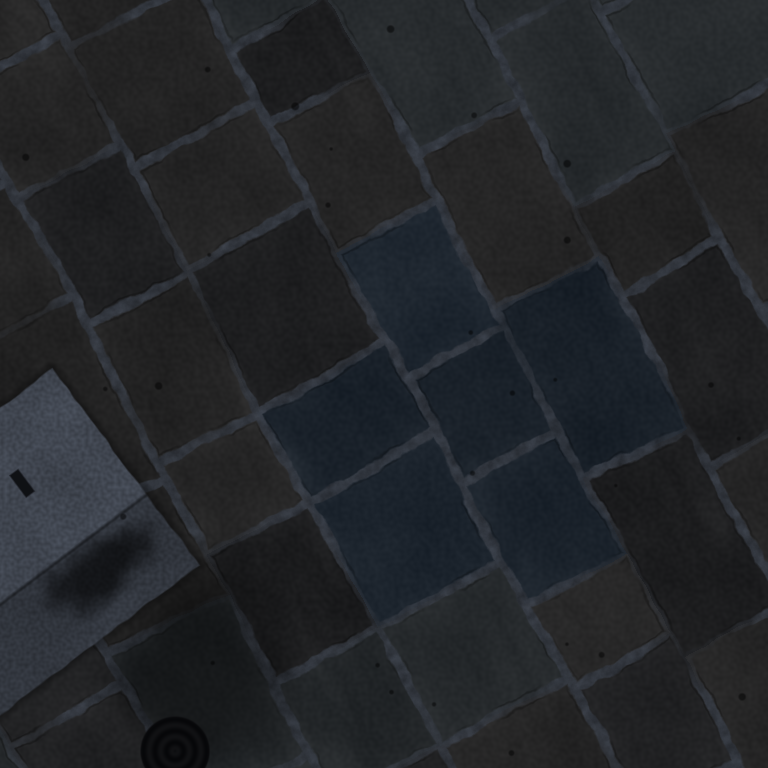
Reproduce this texture procedurally as a three.js fragment shader.

```glsl
// Dim, worn stone paving: staggered slabs in tilted columns with chipped, dusty
// joints, a cluster of blue slate, and a pale concrete cover at the left edge.
// Jittered cell edges give the slabs; gradient noise gives wear, stains and grain.

#define TILT 0.49
#define COLUMN_WIDTH 0.168
#define SLAB_LENGTH 0.205
#define EDGE_JITTER 0.42
#define JOINT_HALF_WIDTH 0.0046
#define SOFT 0.0016
#define STAIN 0.042
#define GRAIN 0.022
#define SLATE_RADIUS 0.20
#define JOINT_COLOR vec3(0.215, 0.235, 0.270)
#define CONCRETE_COLOR vec3(0.250, 0.272, 0.312)

varying vec2 vUv;

float hash(vec2 p) {
  vec3 q = fract(vec3(p.xyx) * 0.1031);
  q += dot(q, q.yzx + 33.33);
  return fract((q.x + q.y) * q.z);
}

vec2 gradient(vec2 cell) {
  float angle = 6.2832 * hash(cell + 17.0);
  return vec2(cos(angle), sin(angle));
}

float noise(vec2 p) {
  vec2 i = floor(p), f = p - i;
  vec2 u = f * f * f * (f * (f * 6.0 - 15.0) + 10.0);
  vec2 e = vec2(0.0, 1.0);
  float low = mix(dot(gradient(i), f), dot(gradient(i + e.yx), f - e.yx), u.x);
  float high = mix(dot(gradient(i + e), f - e), dot(gradient(i + 1.0), f - 1.0), u.x);
  return mix(low, high, u.y);
}

float fbm(vec2 p) {
  float sum = 0.0, amp = 0.6;
  for (int k = 0; k < 4; k++) {
    sum += amp * noise(p);
    p = mat2(1.6, 1.2, -1.2, 1.6) * p + 5.3;
    amp *= 0.5;
  }
  return sum;
}

float edgeAt(float i, float seed) {
  return i + EDGE_JITTER * (hash(vec2(i, seed)) - 0.5);
}

// Index, lower edge and upper edge of the jittered interval holding x
vec3 interval(float x, float seed) {
  float i = floor(x);
  if (x < edgeAt(i, seed)) i -= 1.0;
  else if (x >= edgeAt(i + 1.0, seed)) i += 1.0;
  return vec3(i, edgeAt(i, seed), edgeAt(i + 1.0, seed));
}

float inside(float d) { return 1.0 - smoothstep(-SOFT, SOFT, d); }

float boxDistance(vec2 p, vec2 halfSize) {
  vec2 d = abs(p) - halfSize;
  return length(max(d, 0.0)) + min(max(d.x, d.y), 0.0);
}

vec2 toPaving(vec2 p) {
  return vec2(dot(p, vec2(cos(TILT), sin(TILT))), dot(p, vec2(-sin(TILT), cos(TILT))));
}

vec3 slabColor(vec2 id, vec2 center) {
  float pick = hash(id + 3.7);
  vec3 color = vec3(0.137, 0.136, 0.137);
  if (pick > 0.48) color = vec3(0.139, 0.153, 0.163);
  if (pick > 0.76) color = vec3(0.113, 0.115, 0.121);
  float slate = length((center - toPaving(vec2(0.63, 0.42))) * vec2(1.0, 0.8));
  if (slate < SLATE_RADIUS && pick > 0.15) color = vec3(0.098, 0.128, 0.162);
  return color * (0.93 + 0.16 * hash(id + 9.1));
}

vec3 paving(vec2 p) {
  vec2 q = toPaving(p);
  q += 0.012 * vec2(noise(p * 4.0), noise(p * 4.0 + 31.0));
  q += 0.004 * vec2(noise(p * 32.0), noise(p * 32.0 + 57.0));

  // Slab cell and distance to its joints
  vec3 column = interval(q.x / COLUMN_WIDTH, 2.0);
  float len = SLAB_LENGTH * (0.8 + 0.5 * hash(vec2(column.x, 5.0)));
  float shift = 7.0 * hash(vec2(column.x, 8.0));
  vec3 row = interval(q.y / len + shift, column.x + 40.0);
  float y = q.y / len + shift;
  float x = q.x / COLUMN_WIDTH;
  float dx = min(x - column.y, column.z - x) * COLUMN_WIDTH;
  float dy = min(y - row.y, row.z - y) * len;
  float d = min(dx, dy);
  vec2 center = vec2(0.5 * (column.y + column.z) * COLUMN_WIDTH,
                     (0.5 * (row.y + row.z) - shift) * len);

  // Stone face: broad stains, streaks along the slab and fine grain
  vec3 color = slabColor(vec2(column.x, row.x), center);
  color += STAIN * fbm(p * 7.0 + column.x) * vec3(1.0, 0.98, 0.95);
  color += 0.018 * fbm(q * vec2(55.0, 18.0)) + GRAIN * noise(p * 150.0);
  color += 0.030 * smoothstep(0.15, 0.5, fbm(q * vec2(9.0, 3.0) + 12.0));

  // Chipped joints that fade out in places, with dust and a shadow line
  float wear = smoothstep(-0.42, 0.10, noise(p * 6.0 + 71.0));
  float width = JOINT_HALF_WIDTH * (0.75 + 0.6 * wear) + 0.005 * fbm(p * 45.0);
  float joint = 1.0 - smoothstep(width - SOFT, width + SOFT, d);
  float shadow = smoothstep(0.0025, 0.0, abs(d - width - 0.002));
  color += 0.025 * exp(-d * 75.0) * wear;
  color *= 1.0 - 0.25 * shadow * smoothstep(-0.1, 0.3, noise(p * 17.0));
  vec3 mortar = JOINT_COLOR * (0.92 + 0.5 * fbm(p * 60.0));
  return mix(color, mortar, joint * mix(0.2, 0.9, wear));
}

// Scattered dark pits, one chance per grid cell
float pits(vec2 p) {
  vec2 g = p * 17.0, id = floor(g);
  vec2 spot = 0.25 + 0.5 * vec2(hash(id + 61.0), hash(id + 83.0));
  float radius = 0.002 + 0.003 * hash(id + 29.0);
  return step(0.88, hash(id + 47.0)) * inside(length(g - id - spot) / 17.0 - radius);
}

vec3 addCover(vec3 color, vec2 p) {
  vec2 r = p - vec2(0.26, 0.264);
  vec2 c = vec2(dot(r, vec2(-0.8, -0.6)), dot(r, vec2(-0.6, 0.8)));
  float edge = boxDistance(c - vec2(0.30, 0.16), vec2(0.30, 0.16)) + 0.003 * noise(p * 40.0);
  vec3 concrete = CONCRETE_COLOR * (1.0 + 0.2 * fbm(p * 12.0) + 0.22 * noise(p * 190.0));
  concrete *= 1.0 - 0.22 * inside(c.y - 0.115);
  concrete *= 1.0 - 0.4 * smoothstep(0.004, 0.0, abs(c.y - 0.115));
  float smudge = length((c - vec2(0.11, 0.072)) / vec2(0.10, 0.045)) + 0.5 * fbm(p * 18.0);
  concrete *= 1.0 - 0.62 * smoothstep(1.1, 0.35, smudge);
  float slot = boxDistance(c - vec2(0.121, 0.224), vec2(0.007, 0.018));
  concrete = mix(concrete, vec3(0.06, 0.065, 0.08), inside(slot));
  color *= 1.0 - 0.3 * smoothstep(0.012, 0.0, abs(edge));
  return mix(color, concrete, inside(edge));
}

void main() {
  vec2 p = vUv;
  vec3 color = paving(p);
  float shade = length((p - vec2(0.26, 0.13)) / vec2(0.13, 0.15)) + 0.4 * noise(p * 9.0);
  color *= 1.0 - 0.38 * smoothstep(1.1, 0.4, shade);
  color = addCover(color, p);
  color *= 1.0 - 0.5 * pits(p);

  // Dark ringed cap near the lower edge
  float cap = length(p - vec2(0.228, 0.022));
  vec3 capColor = vec3(0.045, 0.047, 0.055) + 0.02 * sin(cap * 420.0);
  color = mix(color, capColor, inside(cap - 0.045));
  gl_FragColor = vec4(color, 1.0);
}
```
